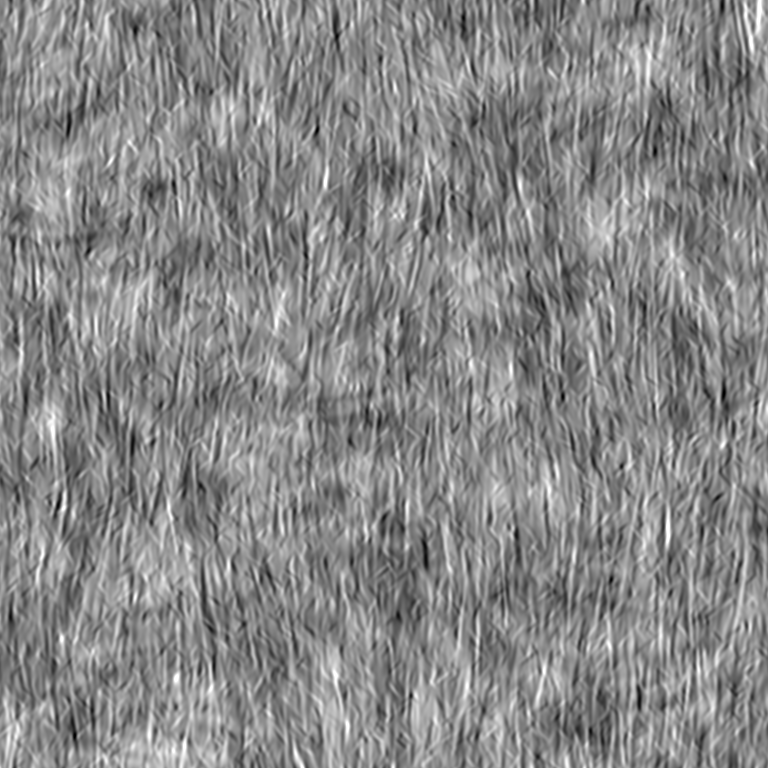
This texture is drawn by a Shadertoy shader. Its source:

```glsl
// Grey fibrous fur: long upright strands over short crossing grain and soft patches.

struct Layer {
    vec2 cell;       // size of a scatter cell
    int count;       // strands per cell
    float reach;     // half length of a strand
    float spread;    // width of a bundle of ridges
    vec2 period;     // least and greatest spacing of the ridges
    float jitter;    // random lean, in radians
    float minWeight; // -1 gives dark and light strands alike
    float seed;
};

const vec2 RIDGES = vec2(0.0110, 0.0180);
const vec2 BROAD = vec2(0.09, 0.13);
const Layer FUR   = Layer(vec2(0.040, 0.074), 10, 0.072, 0.0062, RIDGES, 0.18, -1.0, 1.3);
const Layer GRAIN = Layer(vec2(0.024, 0.024), 6, 0.020, 0.0050, RIDGES, 0.80, -1.0, 37.1);
const Layer GUARD = Layer(vec2(0.080, 0.110), 2, 0.100, 0.0050, RIDGES, 0.20, 0.0, 71.9);
const Layer CLUMP = Layer(vec2(0.060, 0.060), 5, 0.050, 0.0170, BROAD, 0.40, -1.0, 93.7);

const float MEAN_GREY = 0.526;
const float FUR_CONTRAST = 0.165;
const float GRAIN_CONTRAST = 0.155;
const float GUARD_CONTRAST = 0.23;
const float CLUMP_CONTRAST = 0.075;
const float PATCH_CONTRAST = 0.060;
const vec2 PATCH_SCALE = vec2(20.0, 17.0);
const float TAU = 6.2831853;

vec4 hash4(vec3 p) {
    vec4 q = fract(p.xyzx * vec4(0.1031, 0.1030, 0.0973, 0.1099));
    q += dot(q, q.wzxy + 33.33);
    return fract((q.xxyz + q.yzzw) * q.zywx);
}

// Lean of the tufts from vertical, in radians
float tuftLean(vec2 p) {
    float a = sin(p.x * 8.0 + 2.0 * sin(p.y * 6.0 + 1.0));
    float b = sin(p.x * 17.0 - p.y * 8.0 + 2.0 * sin(p.y * 11.0 + 4.0));
    float c = sin(p.x * 33.0 + p.y * 11.0 + 2.0 * sin(p.x * 13.0));
    return 0.08 * a + 0.08 * b + 0.07 * c;
}

// Soft light and dark patches from turned, warped sines
float patches(vec2 p) {
    float sum = 0.0, gain = 1.0;
    vec2 q = p * PATCH_SCALE;
    for (int i = 0; i < 5; i++) {
        q = mat2(0.80, 0.60, -0.60, 0.80) * q + 1.7;
        q += 0.7 * sin(q.yx * 0.7 + float(i));
        sum += gain * sin(q.x) * sin(q.y);
        q *= 1.6;
        gain *= 0.95;
    }
    return sum;
}

// Sum of scattered strands: ridges across, a tapered window along
float strands(vec2 p, Layer s) {
    vec2 home = floor(p / s.cell);
    float sum = 0.0;
    for (int y = -1; y <= 1; y++)
    for (int x = -1; x <= 1; x++)
    for (int i = 0; i < s.count; i++) {
        vec2 id = home + vec2(x, y);
        vec4 h = hash4(vec3(id + 50.0, float(i) * 3.7 + s.seed));
        vec2 root = (id + h.xy) * s.cell;
        float lean = tuftLean(root) + s.jitter * (2.0 * h.w - 1.0);
        vec2 along = vec2(sin(lean), cos(lean));
        vec2 d = p - root;
        float u = dot(d, vec2(along.y, -along.x));
        float v = dot(d, along) / (s.reach * mix(0.6, 1.0, fract(h.z * 11.0)));
        float period = mix(s.period.x, s.period.y, fract(h.w * 7.3));
        float taper = max(1.0 - v * v, 0.0);
        float ridge = cos(TAU * u / period) * exp(-u * u / (s.spread * s.spread));
        sum += mix(s.minWeight, 1.0, h.z) * taper * taper * ridge;
    }
    return sum;
}

void mainImage(out vec4 fragColor, in vec2 fragCoord) {
    vec2 uv = fragCoord / iResolution.y;

    float grey = MEAN_GREY
               + FUR_CONTRAST * strands(uv, FUR)
               + GRAIN_CONTRAST * strands(uv, GRAIN)
               + GUARD_CONTRAST * strands(uv, GUARD)
               + CLUMP_CONTRAST * strands(uv, CLUMP)
               + PATCH_CONTRAST * patches(uv);
    fragColor = vec4(vec3(clamp(grey, 0.0, 1.0)), 1.0);
}
```
